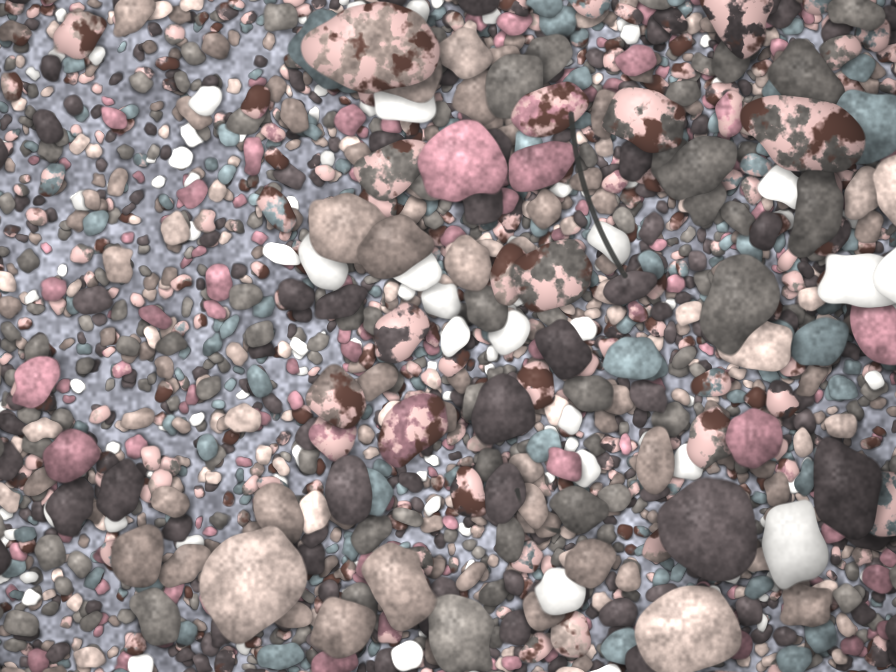
This texture is drawn by a Shadertoy shader. Its source:

```glsl
vec3 hash3(vec2 p) {
    vec3 q = fract(p.xyx * vec3(0.1031, 0.1030, 0.0973));
    q += dot(q, q.yxz + 33.33);
    return fract((q.xxy + q.yzz) * q.zyx);
}

float noise(vec2 p) {
    vec2 i = floor(p), f = fract(p);
    f = f * f * (3.0 - 2.0 * f);
    return mix(mix(hash3(i).x, hash3(i + vec2(1, 0)).x, f.x),
               mix(hash3(i + vec2(0, 1)).x, hash3(i + vec2(1, 1)).x, f.x), f.y);
}

float fbm(vec2 p) {
    float sum = 0.0, amp = 0.53;
    for (int i = 0; i < 4; i++) {
        sum += amp * noise(p);
        p = mat2(1.6, 1.2, -1.2, 1.6) * p + 7.3;
        amp *= 0.5;
    }
    return sum;
}

// Sandy hollows, more common on the left
float sandiness(vec2 p) {
    return smoothstep(0.42, 0.68, fbm(p * 3.2 + 41.0) + 0.16 * (0.65 - p.x));
}

vec3 stoneColor(float t) {
    vec3 c = vec3(0.28, 0.25, 0.25);                      // dark brown
    c = mix(c, vec3(0.41, 0.39, 0.37), step(0.22, t));    // olive grey
    c = mix(c, vec3(0.43, 0.48, 0.49), step(0.42, t));    // slate green
    c = mix(c, vec3(0.54, 0.48, 0.45), step(0.56, t));    // taupe
    c = mix(c, vec3(0.62, 0.45, 0.48), step(0.73, t));    // mauve
    c = mix(c, vec3(0.77, 0.69, 0.65), step(0.83, t));    // pale tan
    return mix(c, vec3(0.97, 0.96, 0.94), step(0.94, t)); // white shell
}

// Paints one scattered layer of pebbles over the colour below
vec3 pebbleLayer(vec3 col, vec2 p, float cell, float density, float seed) {
    vec2 warp = vec2(noise(p / cell * 3.0 + seed), noise(p / cell * 3.0 + seed + 57.0)) - 0.5;
    float fine = fbm(p * 42.0 + seed), speck = noise(p * 170.0 + seed);
    vec2 home = floor(p / cell);
    for (int j = -1; j <= 1; j++)
    for (int i = -1; i <= 1; i++) {
        vec2 id = home + vec2(i, j);
        vec3 a = hash3(id + seed), b = hash3(id + seed + 131.0), c = hash3(id + seed + 277.0);
        vec2 center = (id + 0.1 + 0.8 * a.xy) * cell;
        if (a.z > density - 0.4 * sandiness(center)) continue;

        // Rounded, tapered, skewed outline
        float radius = cell * mix(0.38, 0.58, b.x);
        float turn = (b.y - 0.5) * 3.1416;
        vec2 off = (p - center) / radius + warp * 0.28;
        vec2 q = mat2(cos(turn), -sin(turn), sin(turn), cos(turn)) * off;
        q.y *= (1.0 + 0.3 * (c.x - 0.5) * q.x) / mix(0.55, 0.95, b.z);
        q.x += 0.4 * (c.y - 0.5) * q.y;
        float power = mix(2.0, 3.2, c.z);
        float d = pow(pow(abs(q.x), power) + pow(abs(q.y), power), 1.0 / power);

        // Contact shadow, falling to the lower right
        float shade = length(q + vec2(-0.1, 0.12));
        col *= 1.0 - 0.5 * (1.0 - smoothstep(0.8, 1.4, shade));

        // Mottled stone with pink crust and brown growth on some
        float kind = fract(c.x * 7.13 + a.x * 3.7);
        float plain = step(0.94, kind);
        vec3 stone = stoneColor(kind) * mix(0.85, 1.22, fract(b.x * 9.7 + c.y));
        stone *= 1.0 + (1.0 - 0.8 * plain) * (0.7 * (fine - 0.5) + 0.22 * (speck - 0.5));
        float crusted = step(0.74, fract(c.z * 5.3 + a.y)) * (1.0 - plain);
        stone = mix(stone, vec3(0.82, 0.68, 0.66), crusted * smoothstep(0.42, 0.56, fine));
        stone = mix(stone, vec3(0.30, 0.20, 0.17),
                    crusted * smoothstep(0.52, 0.66, fbm(p * 32.0 + seed + 90.0)));

        // Domed light from the upper left
        float dome = sqrt(max(0.0, 1.0 - d * d));
        stone *= 0.70 + 0.42 * dome + 0.17 * dot(off, vec2(-0.45, 0.8));
        stone += 0.10 * smoothstep(0.55, 0.0, length(off - vec2(-0.2, 0.35))) * speck;
        float edge = 0.0022 / radius;
        col = mix(col, stone, 1.0 - smoothstep(1.0 - edge, 1.0 + edge, d));
    }
    return col;
}

void mainImage(out vec4 fragColor, in vec2 fragCoord) {
    vec2 p = fragCoord / iResolution.y;

    // Blue-grey sand and grit
    vec3 col = mix(vec3(0.40, 0.40, 0.43), vec3(0.74, 0.75, 0.80), fbm(p * 16.0));
    col *= 0.78 + 0.45 * noise(p * 150.0);

    // Small stones first, large ones on top
    for (int i = 0; i < 6; i++) {
        float level = float(i);
        col = pebbleLayer(col, p, 0.022 * pow(1.5, level),
                          mix(0.95, 0.28, level / 5.0), 19.0 + 37.0 * level);
    }

    // Thin dark strands of weed
    for (int i = 0; i < 2; i++) {
        float k = float(i);
        vec2 start = mix(vec2(0.85, 0.83), vec2(0.77, 0.27), k);
        vec2 span = mix(vec2(0.08, -0.24), vec2(0.06, -0.06), k);
        float t = clamp(dot(p - start, span) / dot(span, span), 0.0, 1.0);
        vec2 bend = vec2(-0.06, -0.02) * t * (1.0 - t);
        float gap = length(p - start - span * t - bend);
        col = mix(col, vec3(0.17, 0.17, 0.16), 0.9 * smoothstep(0.006, 0.002, gap));
    }

    // Water haze and dimmer margins
    col = mix(col * 1.14, vec3(0.56, 0.57, 0.61), 0.09);
    col *= 1.03 - 0.22 * smoothstep(0.45, 0.95, length(p - vec2(0.58, 0.55)));
    fragColor = vec4(clamp(col, 0.0, 1.0), 1.0);
}
```
